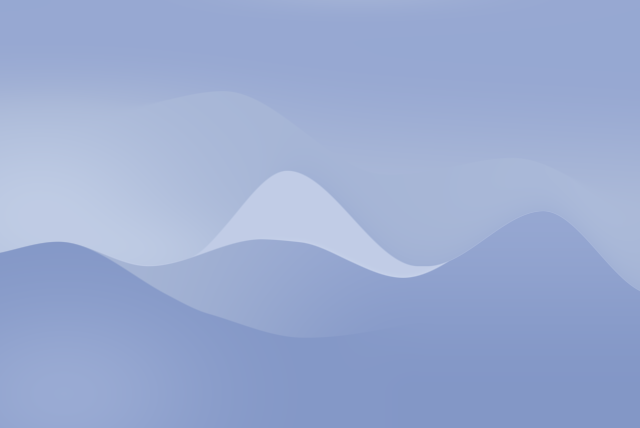
Write a Shadertoy shader that draws this background.

```glsl
const vec3 SKY_BLUE   = vec3(0.590, 0.657, 0.822);
const vec3 SKY_HAZE   = vec3(0.672, 0.727, 0.846);
const vec3 VEIL       = vec3(0.652, 0.712, 0.839);
const vec3 VEIL_LIGHT = vec3(0.748, 0.798, 0.894);
const vec3 VEIL_SHADE = vec3(0.592, 0.660, 0.820);
const vec3 CREST      = vec3(0.755, 0.800, 0.902);
const vec3 RIM        = vec3(0.815, 0.855, 0.935);
const vec3 SLOPE_PALE = vec3(0.647, 0.706, 0.831);
const vec3 SLOPE_MID  = vec3(0.590, 0.657, 0.822);
const vec3 DEEP       = vec3(0.514, 0.592, 0.778);
const vec3 DEEP_GLOW  = vec3(0.602, 0.669, 0.828);

const float SHADE_DEPTH = 0.045;
const float RIM_WIDTH   = 0.004;
const float FADE_WIDTH  = 0.060;

// Wave heights: each term eases the line up or down between two x positions.
float shore(float x) {
    return 0.402 + 0.033 * smoothstep(-0.039, 0.091, x);
}

float rightHillFall(float x) {
    return 0.195 * smoothstep(0.849, 1.022, x);
}

float ridgeHeight(float x) {
    return 0.744 + 0.043 * smoothstep(0.169, 0.349, x)
                 - 0.195 * smoothstep(0.349, 0.605, x)
                 + 0.039 * smoothstep(0.618, 0.801, x)
                 - 0.143 * smoothstep(0.801, 1.042, x);
}

float crestHeight(float x) {
    return shore(x) - 0.055 * smoothstep(0.091, 0.234, x)
                    + 0.031 * smoothstep(0.234, 0.352, x)
                    + 0.190 * smoothstep(0.293, 0.449, x)
                    - 0.223 * smoothstep(0.449, 0.654, x)
                    + 0.129 * smoothstep(0.667, 0.849, x)
                    - rightHillFall(x);
}

float slopeHeight(float x) {
    float h = shore(x) - 0.057 * smoothstep(0.091, 0.232, x)
                       + 0.063 * smoothstep(0.232, 0.410, x)
                       - 0.016 * smoothstep(0.404, 0.547, x)
                       - 0.074 * smoothstep(0.469, 0.630, x)
                       + 0.156 * smoothstep(0.630, 0.849, x)
                       - rightHillFall(x);
    return min(h, crestHeight(x));
}

float frontHeight(float x) {
    return shore(x) - 0.152 * smoothstep(0.091, 0.326, x)
                    - 0.072 * smoothstep(0.260, 0.475, x)
                    + 0.043 * smoothstep(0.482, 0.729, x);
}

// Coverage below a line, with an optional extra softness.
float fill(float depth, float softness) {
    float w = fwidth(depth) * 0.75 + softness;
    return smoothstep(-w, w, depth);
}

float glow(vec2 p, vec2 centre, vec2 radius) {
    vec2 q = (p - centre) / radius;
    return exp(-dot(q, q));
}

vec3 skyColor(vec2 p) {
    float haze = 1.0 - smoothstep(0.55, 0.92, p.y + 0.08 * p.x);
    haze += 0.55 * glow(p, vec2(0.12, 0.72), vec2(0.25, 0.11));
    haze += 0.60 * glow(p, vec2(0.56, 1.02), vec2(0.20, 0.045));
    return mix(SKY_BLUE, SKY_HAZE, min(haze, 1.0));
}

vec3 veilColor(vec2 p, float crest) {
    float light = glow(p, vec2(0.06, 0.50), vec2(0.22, 0.23))
                + 0.45 * glow(p, vec2(0.26, 0.40), vec2(0.14, 0.10))
                + 0.25 * glow(p, vec2(0.90, 0.50), vec2(0.16, 0.20));
    vec3 color = mix(VEIL, VEIL_LIGHT, min(light, 1.0));
    float shade = exp(-max(p.y - crest, 0.0) / SHADE_DEPTH);
    return mix(color, VEIL_SHADE, 0.45 * shade * smoothstep(0.36, 0.54, p.x));
}

vec3 slopeColor(vec2 p) {
    vec3 body = mix(DEEP, SLOPE_MID, smoothstep(0.08, 0.55, p.y));
    return mix(SLOPE_PALE, body, smoothstep(0.15, 0.65, p.x));
}

void mainImage(out vec4 fragColor, in vec2 fragCoord) {
    vec2 p = fragCoord / iResolution.xy;
    float crest = crestHeight(p.x);
    float slope = slopeHeight(p.x);

    // Sky and the broad veil, whose edge dissolves at both sides
    float fade = FADE_WIDTH * (1.0 - smoothstep(0.08, 0.26, p.x) + smoothstep(0.88, 1.0, p.x));
    vec3 color = mix(skyColor(p), veilColor(p, crest), fill(ridgeHeight(p.x) - p.y, fade));

    // Pale crest with a bright lower rim
    float rim = exp(-abs(p.y - slope) / RIM_WIDTH) * smoothstep(0.36, 0.50, p.x);
    color = mix(color, mix(CREST, RIM, 0.6 * rim), fill(crest - p.y, 0.0));

    // Blue slope, then the front wave merging into it on the right
    color = mix(color, slopeColor(p), fill(slope - p.y, 0.0));
    vec3 front = mix(DEEP, DEEP_GLOW, glow(p, vec2(0.10, 0.08), vec2(0.22, 0.22)));
    float merge = 1.0 - smoothstep(0.48, 0.68, p.x);
    color = mix(color, front, merge * fill(frontHeight(p.x) - p.y, 0.0));

    fragColor = vec4(color, 1.0);
}
```
